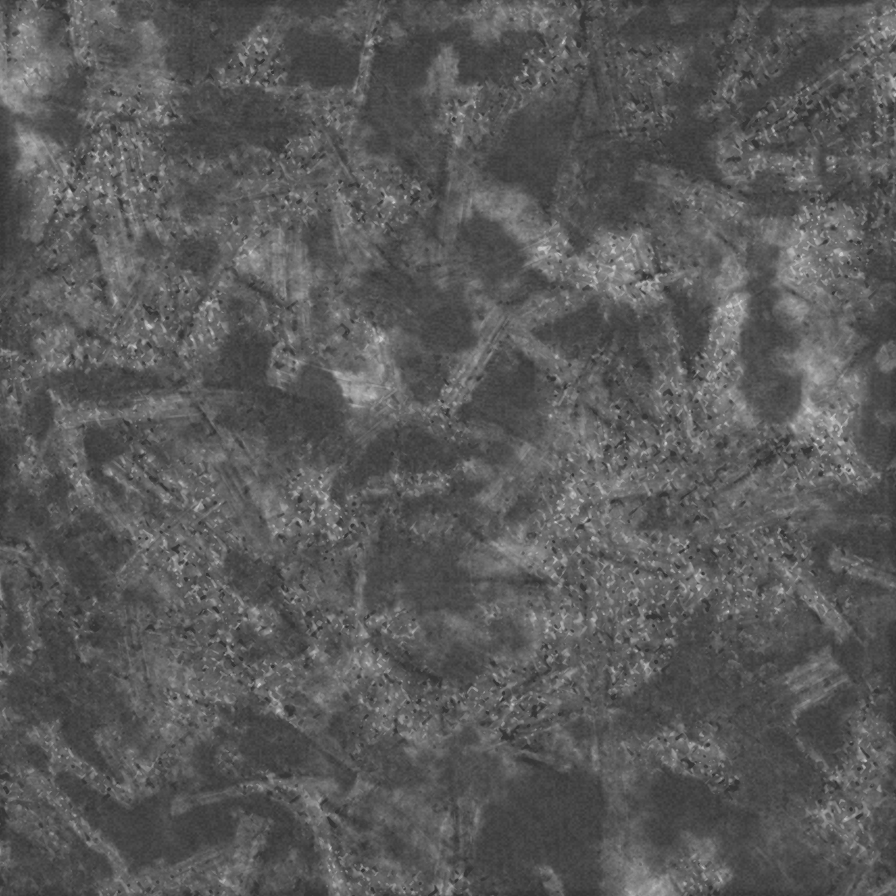
Give the GLSL for this texture, as a Shadertoy shader.

```glsl
// Dark grey pressed board of matted straw flakes, with fibres, pits and pale flecks.

float hash(vec2 p) {
    return fract(sin(dot(p, vec2(127.1, 311.7))) * 43758.5453);
}

float noise(vec2 p) {
    vec2 i = floor(p), f = fract(p);
    f = f * f * (3.0 - 2.0 * f);
    return mix(mix(hash(i), hash(i + vec2(1, 0)), f.x),
               mix(hash(i + vec2(0, 1)), hash(i + vec2(1, 1)), f.x), f.y);
}

mat2 rotate(float a) {
    float c = cos(a), s = sin(a);
    return mat2(c, s, -s, c);
}

float fbm(vec2 p) {
    float sum = 0.0, amp = 0.533;
    for (int i = 0; i < 4; i++) {
        sum += amp * noise(p);
        p = rotate(0.7) * p * 2.03 + 17.3;
        amp *= 0.5;
    }
    return sum;
}

// Lays one sheet of flakes over x = tone and y = depth of shade.
vec2 layFlakes(vec2 surface, vec2 uv, float cells, float sheet) {
    vec2 p = uv * cells + sheet * 0.37;
    float ragged = fbm(uv * 50.0 + sheet) - 0.5;
    for (int y = -1; y <= 1; y++)
    for (int x = -1; x <= 1; x++) {
        vec2 cell = floor(p) + vec2(x, y);
        vec2 id = cell + sheet * 41.0;
        vec2 centre = cell + 0.15 + 0.7 * vec2(hash(id), hash(id + 5.3));
        vec2 q = rotate(6.2832 * hash(id + 9.1)) * (p - centre);
        q.y += (hash(id + 2.7) - 0.5) * 0.3 * q.x * q.x;

        // Long, ragged strip with soft ends
        vec2 size = vec2(0.3 + 0.4 * hash(id + 3.9), 0.05 + 0.09 * hash(id + 7.7));
        vec2 e = abs(q) - size;
        float d = length(max(e, 0.0)) + min(max(e.x, e.y), 0.0) + ragged * 0.12;
        float mask = 1.0 - smoothstep(-0.03, 0.025, d);
        mask *= 0.45 + 0.5 * hash(id + 6.1);

        // Fine fibres and slivers run along the strip
        float fibre = noise(q * vec2(16.0, 270.0) / cells + id * 3.1) - 0.5;
        float strand = noise(q * vec2(8.0, 120.0) / cells + id * 1.7) - 0.5;
        float sliver = smoothstep(0.62, 0.95, noise(q * vec2(75.0, 230.0) / cells + id * 2.3));
        float tone = 0.345 + 0.13 * hash(id + 8.3);
        tone += 0.14 * fibre + 0.09 * strand + 0.13 * sliver;
        float shade = 0.9 * pow(hash(id + 4.4), 3.0);
        surface = mix(surface, vec2(tone, shade), mask);

        // Narrow crevice beside one long edge
        float crevice = exp(-pow((q.y - size.y - ragged * 0.04) * 42.0, 2.0));
        crevice *= 1.0 - smoothstep(size.x * 0.6, size.x, abs(q.x));
        surface.x -= 0.10 * crevice * step(0.45, hash(id + 1.9));
    }
    return surface;
}

void mainImage(out vec4 fragColor, in vec2 fragCoord) {
    vec2 uv = fragCoord / iResolution.xy;

    // Matted ground with soft dark hollows
    float ground = 0.38 + 0.24 * (fbm(uv * 32.0) - 0.5);
    float hollow = 1.0 - smoothstep(0.36, 0.62, fbm(uv * 11.0 + 3.0));
    vec2 surface = vec2(ground, hollow);
    for (int i = 0; i < 4; i++) {
        float sheet = float(i);
        surface = layFlakes(surface, uv, 4.6 + 0.9 * sheet, sheet + 1.0);
    }
    float tone = surface.x;

    // Crumbs, pale flecks and small pits gather in patches
    vec2 w = uv + 0.002 * vec2(noise(uv * 90.0), noise(uv * 90.0 + 31.0));
    float patches = smoothstep(0.32, 0.68, fbm(uv * 14.0 + 51.0));
    float crumbs = fbm(rotate(0.5) * w * 120.0) - 0.5;
    float flecks = smoothstep(0.56, 0.98, noise(rotate(1.1) * w * vec2(165, 215) + 7.0));
    float sparks = smoothstep(0.68, 0.98, noise(rotate(2.2) * w * 270.0 + 19.0));
    float pits = smoothstep(0.70, 0.95, noise(rotate(0.9) * w * 175.0 + 43.0));
    tone += 0.20 * crumbs + (0.20 * flecks + 0.19 * sparks) * (0.2 + 0.9 * patches);
    tone -= 0.19 * pits * (0.4 + 0.6 * patches);

    // Broad pale bruises, then the blurred shade of the hollows
    tone += 0.14 * smoothstep(0.56, 0.80, fbm(uv * 7.0 + 77.0));
    tone += 0.12 * (fbm(uv * 17.0 + 91.0) - 0.5);
    float pocket = 1.0 - smoothstep(0.29, 0.44, fbm(uv * 14.0 + 23.0));
    float shade = max(surface.y, 0.85 * pocket);
    tone = mix(tone, 0.245, 0.86 * shade);

    // Fine grain and a faintly darker rim
    tone += 0.06 * (noise(uv * 430.0) - 0.5);
    vec2 rim = min(uv, 1.0 - uv);
    tone -= 0.04 * (1.0 - smoothstep(0.0, 0.012, min(rim.x, rim.y)));
    fragColor = vec4(vec3(clamp(tone, 0.21, 0.78)), 1.0);
}
```
